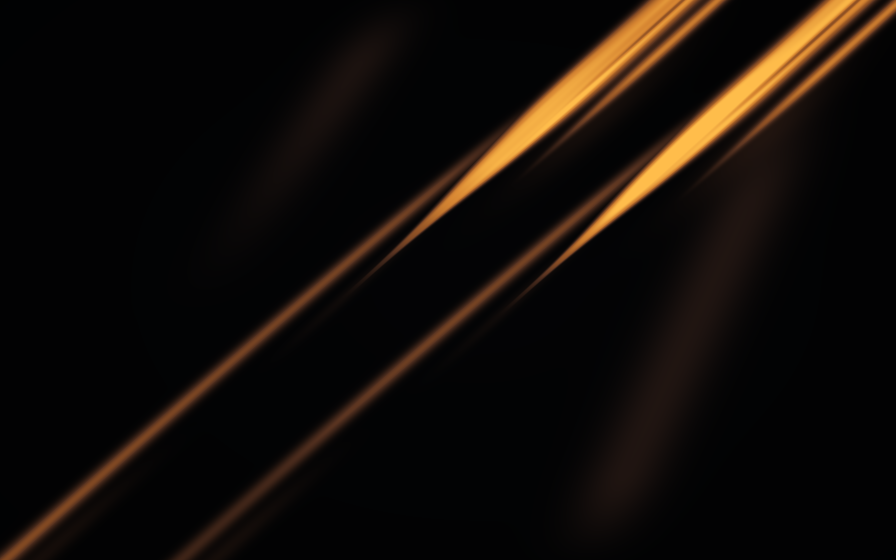
Give the GLSL for this background, as a Shadertoy shader.

```glsl
const vec3 NIGHT = vec3(0.008, 0.010, 0.014);
const vec3 SMOKE = vec3(0.115, 0.070, 0.052);
const vec3 BROWN = vec3(0.32, 0.18, 0.11);
const vec3 COPPER = vec3(0.56, 0.31, 0.13);
const vec3 AMBER = vec3(0.83, 0.51, 0.18);
const vec3 GOLD = vec3(0.99, 0.73, 0.28);

const float BEAM_GAP = 0.313;      // horizontal distance between the two beams
const float BLADE_START = 0.094;   // where the first blade meets the lower edge
const float BLADE_SLOPE = 1.11;
const float BLADE_WIDTH = 0.040;
const float LINE_START = 0.010;
const float LINE_WIDTH = 0.018;
const float STRAND_SCALE = 75.0;

float hash(vec2 p) {
    return fract(sin(dot(p, vec2(127.1, 311.7))) * 43758.5453);
}

float noise(vec2 p) {
    vec2 cell = floor(p);
    vec2 f = fract(p);
    f = f * f * (3.0 - 2.0 * f);
    float low = mix(hash(cell), hash(cell + vec2(1.0, 0.0)), f.x);
    float high = mix(hash(cell + vec2(0.0, 1.0)), hash(cell + vec2(1.0, 1.0)), f.x);
    return mix(low, high, f.y);
}

float bell(float d, float width) {
    return exp(-d * d / (width * width));
}

// Black through copper to gold
vec3 heatColor(float heat) {
    vec3 color = BROWN * clamp(heat / 0.3, 0.0, 1.0);
    color = mix(color, COPPER, smoothstep(0.25, 0.5, heat));
    color = mix(color, AMBER, smoothstep(0.45, 0.75, heat));
    return mix(color, GOLD, smoothstep(0.7, 1.0, heat));
}

// Thin, slightly bent copper line that fades upward
float copperLine(vec2 p, float index) {
    float d = p.x - LINE_START - index * BEAM_GAP - 1.12 * p.y - 0.055 * p.y * p.y;
    float low = mix(0.42, 0.22, index);
    float strength = mix(low, 0.38, smoothstep(0.05, 0.45, p.y));
    strength *= 1.0 - smoothstep(0.58, 0.95, p.y);
    float width = LINE_WIDTH * mix(1.2, 0.9, p.y);
    float echo = 0.07 * bell(d - 0.06, 0.025) * (1.0 - smoothstep(0.0, 0.25, p.y));
    return strength * bell(d, width) + echo;
}

// Tapered blade of fine strands with a narrow companion on its right
float goldBlade(vec2 p, float index) {
    float d = p.x - BLADE_START - index * BEAM_GAP - BLADE_SLOPE * p.y;
    float y = p.y + 0.03 * index;
    float width = BLADE_WIDTH * smoothstep(0.50, 0.87, y) + 0.005;
    float body = exp(-pow(abs(d) / width, 4.0));
    float strands = noise(vec2(d * STRAND_SCALE + 17.0 * index, p.y * 2.5));
    float power = smoothstep(0.46, 0.72, y) * mix(1.08, 0.88, smoothstep(0.78, 1.0, y));
    float crease = 0.4 * bell(d - 0.016, 0.006) * smoothstep(0.78, 0.98, y);
    float blade = body * power * (0.78 + 0.32 * strands - crease);
    blade += 0.05 * bell(d, 0.015) * smoothstep(0.32, 0.5, y) * (1.0 - smoothstep(0.55, 0.7, y));

    float side = d - mix(0.078, 0.092, index);
    float sideRise = smoothstep(0.66, 0.92, y);
    float companion = 0.66 * bell(side, 0.006 + 0.010 * sideRise) * sideRise;
    float haze = 0.07 * bell(side - 0.02, 0.045) * bell(y - 0.79, 0.12);
    return blade + companion + haze;
}

// Two dim drifting plumes
float plumes(vec2 p) {
    float left = bell(p.x - 0.03 - 0.69 * p.y, 0.060);
    left *= smoothstep(0.42, 0.88, p.y) * (1.0 - smoothstep(0.88, 1.03, p.y));
    float right = bell(p.x - 1.045 - 0.46 * p.y, 0.070);
    right *= smoothstep(-0.03, 0.16, p.y) * (1.0 - smoothstep(0.62, 0.92, p.y));
    return 0.85 * left + right;
}

void mainImage(out vec4 fragColor, in vec2 fragCoord) {
    vec2 p = fragCoord / iResolution.y;

    // Both beams share one shape
    float heat = 0.0;
    for (int i = 0; i < 2; i++) {
        float index = float(i);
        heat += max(copperLine(p, index), goldBlade(p, index));
    }

    // Cool darkness, plumes, then light
    float center = bell(length((p - vec2(0.85, 0.5)) * vec2(0.7, 1.0)), 0.55);
    vec3 color = NIGHT * (0.6 + 0.7 * center);
    color += SMOKE * plumes(p) * (1.0 - clamp(heat * 3.0, 0.0, 1.0));
    color += heatColor(heat);
    fragColor = vec4(color, 1.0);
}
```
